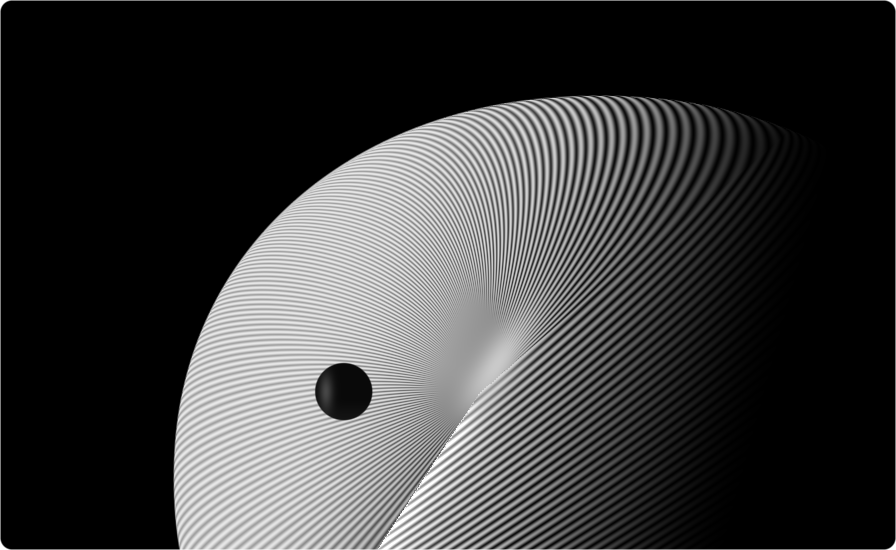
Give the GLSL for this background, as a Shadertoy shader.

```glsl
// A ribbed, shell-like form fading into black, with a small dark ball before it.
// Ribs are stripes of a bent polar angle around a fold; light falls off to the
// right, and a rounded white frame closes the corners.

const float PI = 3.14159265;
const vec2 FOLD_TIP = vec2(0.873, 0.288);    // where the ribs converge
const float FOLD_ANGLE = 0.995;              // direction of the fold axis
const vec2 SHELL_CENTER = vec2(1.091, 0.131);
const vec2 SHELL_RADII = vec2(0.775, 0.695);
const vec2 BALL_CENTER = vec2(0.625, 0.288);
const float BALL_RADIUS = 0.052;

vec2 direction(float angle) { return vec2(cos(angle), sin(angle)); }

float cross2(vec2 a, vec2 b) { return a.x * b.y - a.y * b.x; }

float bell(float x) { return exp(-x * x); }

// Coordinates along and across an axis.
vec2 alongAcross(vec2 p, vec2 axis) { return vec2(dot(p, axis), cross2(axis, p)); }

// Superellipse radius: 1 on the rim, 0 in the centre.
float shellLevel(vec2 p) {
    vec2 q = pow(abs(p - SHELL_CENTER) / SHELL_RADII, vec2(2.12));
    return pow(q.x + q.y, 1.0 / 2.12);
}

// Rib number; whole numbers are rib crests.
float ribPhase(vec2 d, float level) {
    vec2 fold = alongAcross(d, direction(FOLD_ANGLE));
    float angle = FOLD_ANGLE + atan(fold.y, fold.x);

    // The left fan curls over; the right fan runs straight.
    float curl = 0.85 * bell((angle - 2.4) / 0.65) - 0.4 * smoothstep(3.2, 4.1, angle);
    float bent = angle - curl * length(d);

    // Below the fan, ribs leave the fold almost parallel.
    float slope = 0.70;
    vec2 lane = alongAcross(d, direction(slope));
    if (angle < slope) bent = slope + lane.y / (0.12 * max(lane.x, -0.3) + 0.33);

    // Ribs turn along the rim.
    bent -= 0.3 * (1.0 - sqrt(max(0.0, 1.0 - level * level)));
    return (0.8 * bent + 0.5 * atan(3.0 * (bent - 1.6))) / 0.036;
}

float shellTone(vec2 p, float level) {
    vec2 d = p - FOLD_TIP;
    vec2 fold = alongAcross(d, direction(FOLD_ANGLE));
    float phase = ribPhase(d, level);
    float rate = length(vec2(dFdx(phase), dFdy(phase)));
    float visible = 1.0 - smoothstep(0.28, 0.65, rate);

    // Broad light, dimming toward a slanted edge on the right.
    float reach = p.x - 0.27 * p.y;
    float light = 0.91 * (1.0 - smoothstep(0.55, 1.33, reach));
    float contrast = mix(0.30, 0.95, smoothstep(0.45, 1.0, reach));
    light *= 1.0 + 0.35 * smoothstep(0.6, 1.0, reach);

    // Light crests with narrower grooves.
    float crest = pow(0.5 + 0.5 * cos(2.0 * PI * phase), 0.8);
    float tone = light * (1.0 - contrast * (1.0 - mix(0.55, crest, visible)));

    // Fold: shade on its left, sheen on its right, glow at its tip.
    float below = smoothstep(0.02, -0.08, fold.x);
    float leftSide = step(0.0, fold.y);
    tone *= 1.0 - 0.22 * below * leftSide * exp(-fold.y / 0.07);
    tone += 0.32 * below * (1.0 - leftSide) * exp(fold.y / 0.035);
    float glow = bell((fold.x - 0.06) / 0.11) * bell(fold.y / 0.035);
    return mix(tone, 0.88, 0.75 * glow);
}

// Dark ball with a soft reflection on its left.
float ballTone(vec2 q) {
    float reflection = bell((q.x + 0.62) / 0.24) * bell(q.y / 0.65);
    return 0.035 + 0.24 * reflection + 0.04 * smoothstep(0.2, 1.0, -q.y);
}

float roundedBox(vec2 p, vec2 halfSize, float radius) {
    vec2 q = abs(p) - halfSize + radius;
    return length(max(q, 0.0)) + min(max(q.x, q.y), 0.0) - radius;
}

void mainImage(out vec4 fragColor, in vec2 fragCoord) {
    vec2 p = fragCoord / iResolution.y;
    float pixel = 1.0 / iResolution.y;

    // Shell on black.
    float level = shellLevel(p);
    float rim = pixel / SHELL_RADII.y;
    float tone = shellTone(p, level) * (1.0 - smoothstep(1.0 - rim, 1.0 + rim, level));

    // Ball.
    vec2 ball = (p - BALL_CENTER) / BALL_RADIUS;
    float ballEdge = pixel / BALL_RADIUS;
    float ballMask = 1.0 - smoothstep(1.0 - ballEdge, 1.0 + ballEdge, length(ball));
    tone = mix(tone, ballTone(ball), ballMask);

    // Rounded corners.
    vec2 halfSize = 0.5 * iResolution.xy / iResolution.y;
    float frame = roundedBox(p - halfSize, halfSize, 0.022);
    tone = mix(tone, 1.0, smoothstep(-pixel, pixel, frame + 0.5 * pixel));

    fragColor = vec4(vec3(clamp(tone, 0.0, 1.0)), 1.0);
}
```
